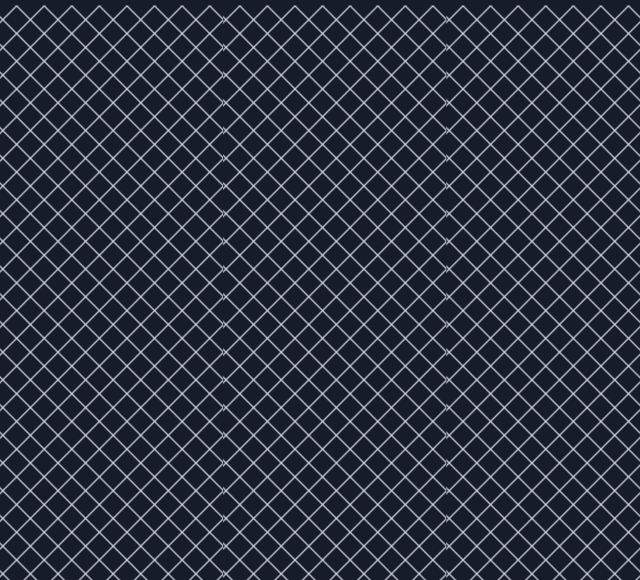
Reproduce this pattern procedurally as a Shadertoy shader.

```glsl
// Fine diagonal lattice of pale wires on dark navy, in side-by-side panels with visible seams.

// Lengths are fractions of the canvas height.
const vec2  CELL        = vec2(0.04756, 0.04777); // diamond width and height
const float PANEL_WIDTH = 0.3848;                 // slightly more than eight cells
const float PANEL_INSET = 0.0049;                 // panel edge to its first crossing
const float TOP_MARGIN  = 0.0101;                 // canvas top to the first peaks
const float LINE_WIDTH  = 0.0027;
const float LINE_ALPHA  = 0.78;                   // below 1, so crossings glow brighter
const float SOFTNESS    = 0.0015;                 // half width of the line's soft edge
const vec3  GROUND      = vec3(0.088, 0.110, 0.158);
const vec3  WIRE        = vec3(0.840, 0.860, 0.910);

// Coverage of the falling and rising wires; p.y runs down from the first peaks.
vec2 wireCoverage(vec2 p, float blur) {
    vec2 q = p / CELL;
    vec2 diagonal = vec2(q.x + q.y, q.x - q.y);
    float spacing = CELL.x * CELL.y / length(CELL);
    vec2 dist = abs(fract(diagonal) - 0.5) * spacing;
    return 1.0 - smoothstep(0.5 * LINE_WIDTH - blur, 0.5 * LINE_WIDTH + blur, dist);
}

// Opacity of both wire layers inside one panel.
float latticeOpacity(vec2 p, float blur) {
    vec2 clear = 1.0 - LINE_ALPHA * wireCoverage(p, blur);
    return 1.0 - clear.x * clear.y;
}

void mainImage(out vec4 fragColor, in vec2 fragCoord) {
    float pixel = 1.0 / iResolution.y;
    float blur = max(SOFTNESS, 0.7 * pixel);
    vec2 uv = fragCoord * pixel;
    float depth = 1.0 - uv.y - TOP_MARGIN;

    // Panels restart the lattice; blend across each seam over one pixel.
    float seam = floor(uv.x / PANEL_WIDTH + 0.5);
    float fromSeam = uv.x - seam * PANEL_WIDTH;
    float leftSide  = latticeOpacity(vec2(fromSeam + PANEL_WIDTH - PANEL_INSET, depth), blur);
    float rightSide = latticeOpacity(vec2(fromSeam - PANEL_INSET, depth), blur);
    float opacity = mix(leftSide, rightSide, smoothstep(-0.5 * pixel, 0.5 * pixel, fromSeam));

    // Trim the wires just above the first row of peaks.
    opacity *= smoothstep(-blur, blur, depth + 0.25 * LINE_WIDTH);

    fragColor = vec4(mix(GROUND, WIRE, opacity), 1.0);
}
```
